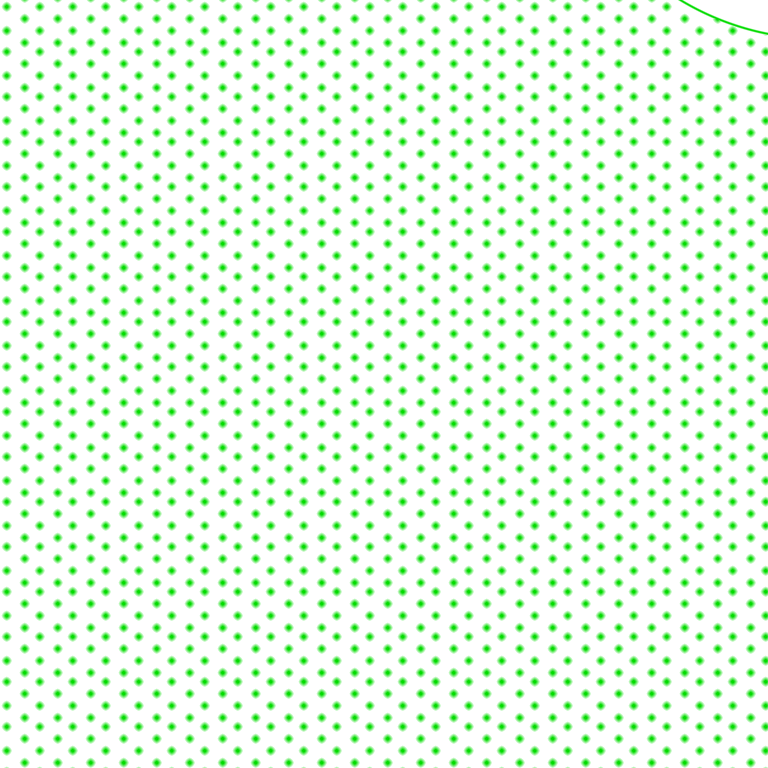
Write a three.js fragment shader that draws this pattern.

```glsl
// Soft green dots on white in a staggered lattice, with a thin circular arc
// that clears the upper right corner. Each lattice cell holds four dots, placed
// by a loop; dots and arc are smoothed distance functions in canvas units.

varying vec2 vUv;

const float GRID = 1.0 / 512.0;                 // fine lattice step
const vec2 CELL = vec2(22.0, 30.0) * GRID;      // one repeat
const vec2 FIRST_DOT = vec2(16.5, 3.5) * GRID;  // lowest dot in a cell
const float COLUMN_SHIFT = 12.0 * GRID;         // odd dots step left
const float ROW_STEP = 8.0 * GRID;
const float DOT_RADIUS = 3.5 * GRID;            // where a dot fades out
const float DOT_SOFTNESS = 2.7 * GRID;

const vec2 ARC_CENTER = vec2(547.0, 667.0) * GRID;
const float ARC_RADIUS = 181.0 * GRID;
const float ARC_WIDTH = 1.4 * GRID;
const float EDGE = 0.6 * GRID;                  // half width of smoothed edges

const vec3 PAPER = vec3(1.0);
const vec3 GREEN = vec3(0.01, 0.86, 0.0);

// Offset from the nearest copy of a point repeated in every cell
vec2 repeatAround(vec2 p, vec2 center, vec2 cell) {
  return mod(p - center + 0.5 * cell, cell) - 0.5 * cell;
}

// Distance between round and diamond
float roundedDiamond(vec2 d) {
  return mix(length(d), 0.8 * (abs(d.x) + abs(d.y)), 0.3);
}

float softDot(vec2 d, float radius, float softness) {
  return clamp((radius - roundedDiamond(d)) / softness, 0.0, 1.0);
}

// Four dots per cell, climbing in even steps and alternating columns
float dotLattice(vec2 p) {
  float ink = 0.0;
  for (int i = 0; i < 4; i++) {
    float row = float(i);
    vec2 center = FIRST_DOT + vec2(-COLUMN_SHIFT * mod(row, 2.0), ROW_STEP * row);
    ink = max(ink, softDot(repeatAround(p, center, CELL), DOT_RADIUS, DOT_SOFTNESS));
  }
  return ink;
}

float stroke(float dist, float width, float edge) {
  return 1.0 - smoothstep(0.5 * width - edge, 0.5 * width + edge, abs(dist));
}

void main() {
  // Dots stay outside the disc, whose rim is drawn as a line
  float arcDist = length(vUv - ARC_CENTER) - ARC_RADIUS;
  float ink = dotLattice(vUv) * smoothstep(-EDGE, EDGE, arcDist);
  ink = max(ink, stroke(arcDist, ARC_WIDTH, EDGE));

  gl_FragColor = vec4(mix(PAPER, GREEN, ink), 1.0);
}
```
